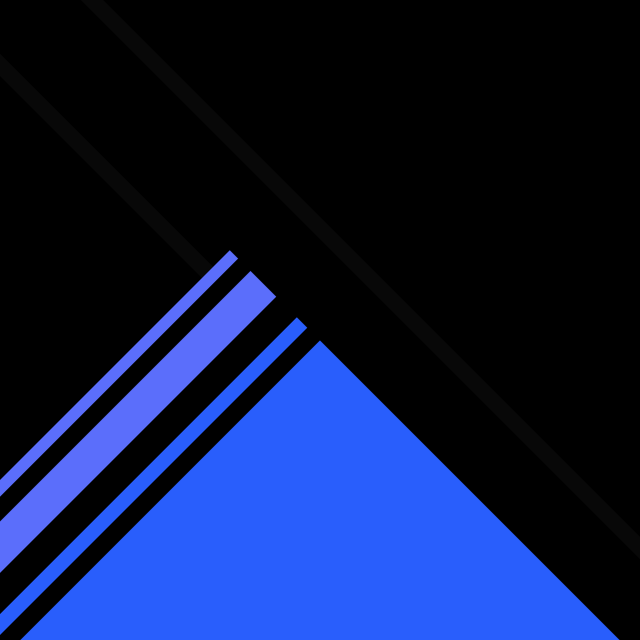
Give the GLSL for this background, as a WebGL 1 fragment shader.

```glsl
precision highp float;
// Blue diagonal block with parallel stripes and faint grey lines on black.

#define BLUE vec3(0.16, 0.37, 0.99)
#define VIOLET vec3(0.355, 0.43, 0.985)
#define LINE_GREY vec3(0.031)
#define STRIPE_END 0.968
#define LINE_WIDTH 0.0348

uniform vec2 u_resolution;

// Smooth coverage of the interval from lo to hi along a diagonal axis.
float band(float v, float lo, float hi) {
  float pixel = 1.41421 / u_resolution.y;
  return clamp((v - lo) / pixel + 0.5, 0.0, 1.0)
       * clamp((hi - v) / pixel + 0.5, 0.0, 1.0);
}

void main() {
  vec2 p = gl_FragCoord.xy / u_resolution.y;
  float along = p.x + p.y;   // runs toward the upper right
  float across = p.y - p.x;  // runs toward the upper left

  // Faint lines; the lower one stops at the outermost stripe
  float lines = band(along, 1.1263, 1.1263 + LINE_WIDTH);
  lines += band(along, 0.8813, 0.8813 + LINE_WIDTH) * band(across, 0.237, 4.0);
  vec3 color = LINE_GREY * lines;

  // Stripes and the large block share one cut end
  float cut = band(along, -4.0, STRIPE_END);
  float violet = band(across, 0.2240, 0.2500) + band(across, 0.1048, 0.1852);
  float blue = band(across, 0.0078, 0.0404) + band(across, -4.0, -0.0319);
  color = mix(color, VIOLET, violet * cut);
  color = mix(color, BLUE, blue * cut);

  gl_FragColor = vec4(color, 1.0);
}
```
